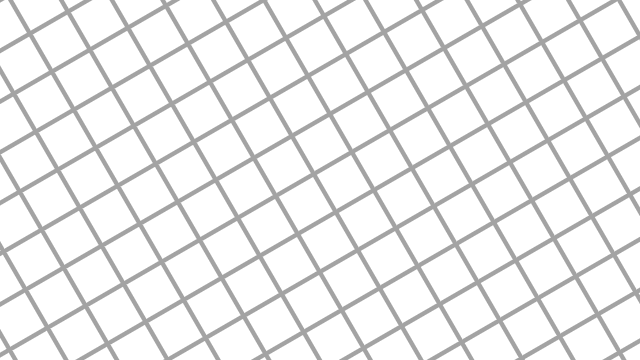
A Shadertoy shader for this pattern:

```glsl
// A plain square lattice of grey lines on white, tilted 30 degrees.
// The canvas is rotated about its upper left corner, divided into cells
// with fract, and each cell edge is drawn by its distance to the pixel.

#define TILT 0.5235988            // lattice angle in radians
#define PERIOD 0.122              // cell side, in canvas heights
#define LINE_WIDTH 0.1            // line width, in cell sides
#define PHASE vec2(0.207, 0.004)  // lattice offset, in cell sides
#define PAPER_COLOR vec3(1.0)
#define LINE_COLOR vec3(0.64)

// Turns the point into the frame of the lattice: x along the rising lines.
vec2 toLattice(vec2 p, float angle) {
    float c = cos(angle), s = sin(angle);
    return vec2(c * p.x + s * p.y, s * p.x - c * p.y);
}

// Distance from each coordinate to its nearest whole number.
vec2 distanceToLines(vec2 q) {
    return abs(fract(q + 0.5) - 0.5);
}

void mainImage(out vec4 fragColor, in vec2 fragCoord) {
    // Canvas heights, measured from the upper left corner
    vec2 p = fragCoord / iResolution.y - vec2(0.0, 1.0);
    vec2 cell = toLattice(p, TILT) / PERIOD - PHASE;

    // Coverage of both line families, smoothed over one pixel
    float pixel = 1.0 / (iResolution.y * PERIOD);
    vec2 edge = 0.5 * LINE_WIDTH - distanceToLines(cell);
    vec2 coverage = clamp(edge / pixel + 0.5, 0.0, 1.0);
    float ink = max(coverage.x, coverage.y);

    fragColor = vec4(mix(PAPER_COLOR, LINE_COLOR, ink), 1.0);
}
```
